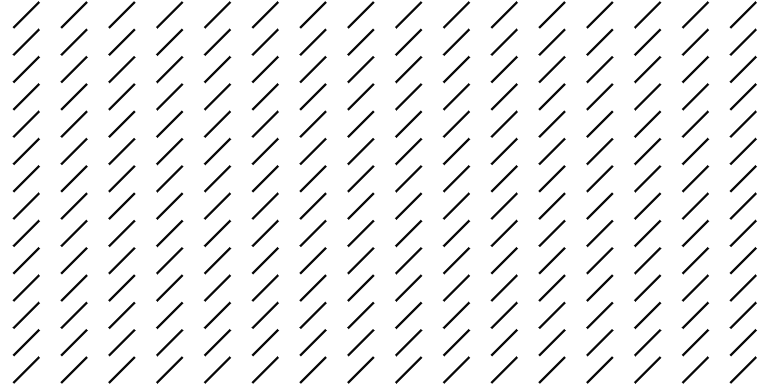
Reproduce this pattern procedurally as a WebGL 2 fragment shader.

```glsl
#version 300 es
precision highp float;
// Sixteen columns by fourteen rows of thin black diagonal dashes on white.
// Each column is sheared along its dashes, so every sheared row holds one
// whole dash, drawn as a flat-ended box by its distance.

uniform vec2 u_resolution;
out vec4 outColor;

// Signed distance to a box of the given half size
float boxDistance(vec2 p, vec2 halfSize) {
    vec2 d = abs(p) - halfSize;
    return length(max(d, 0.0)) + min(max(d.x, d.y), 0.0);
}

void main() {
    // Canvas height is one unit
    vec2 p = gl_FragCoord.xy / u_resolution.y;
    float pixel = 1.0 / u_resolution.y;

    // Offset from the centre of the lower left dash
    vec2 spacing = vec2(0.12447, 0.07113);
    vec2 local = p - vec2(0.0685, 0.0364);

    // Nearest column, then nearest row measured along the slope
    float column = clamp(round(local.x / spacing.x), 0.0, 15.0);
    local.x -= column * spacing.x;
    float row = clamp(round((local.y - local.x) / spacing.y), 0.0, 13.0);
    local.y -= row * spacing.y;

    // Turn by 45 degrees: x runs along the dash, y across it
    vec2 dash = vec2(local.x + local.y, local.y - local.x) * 0.70711;
    float dist = boxDistance(dash, vec2(0.0478, 0.003));
    float ink = 1.0 - smoothstep(-0.6 * pixel, 0.6 * pixel, dist);

    vec3 color = mix(vec3(1.0), vec3(0.03), ink);
    outColor = vec4(color, 1.0);
}
```
